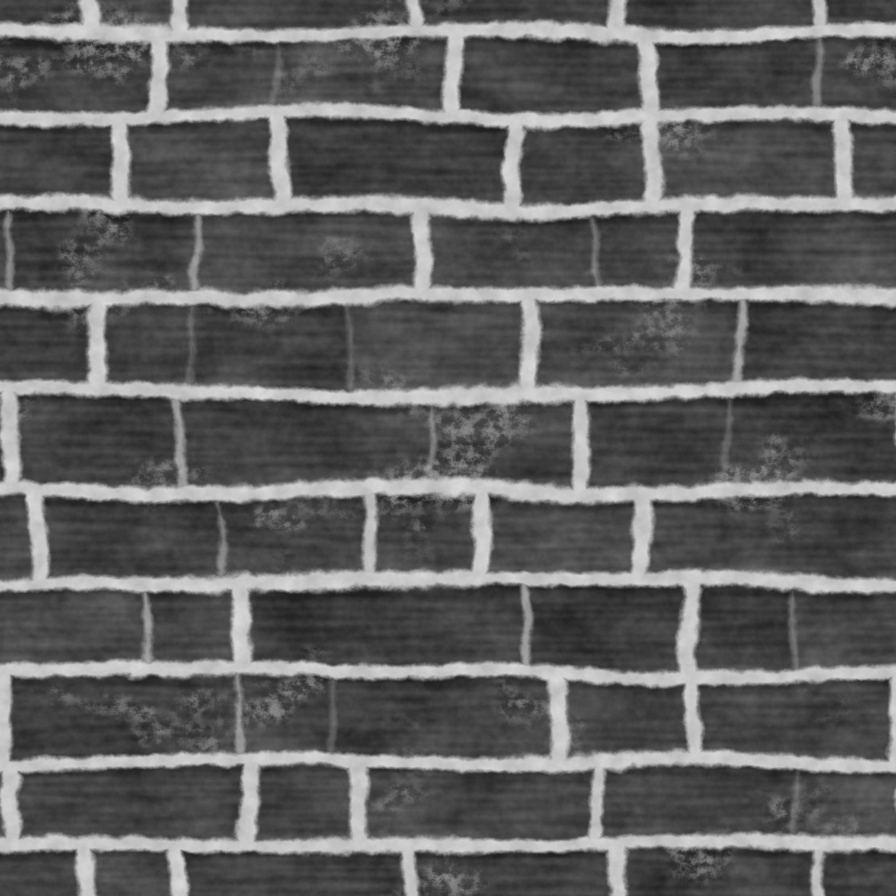
A Shadertoy shader for this texture:

```glsl
const float TAU = 6.28318;
const float COURSES = 10.0;
const float JOINTS = 5.0;
const vec3 BRICK_DARK = vec3(0.13);
const vec3 BRICK_LIGHT = vec3(0.42);
const vec3 SCUFF = vec3(0.60);
const vec3 MORTAR_DARK = vec3(0.62);
const vec3 MORTAR_LIGHT = vec3(0.86);

vec2 hash2(vec2 p) {
    vec3 q = fract(p.xyx * vec3(0.1031, 0.1030, 0.0973));
    q += dot(q, q.yzx + 33.33);
    return fract((q.xx + q.yz) * q.zy);
}

float cornerSlope(vec2 corner, vec2 offset, vec2 period, float seed) {
    float angle = TAU * hash2(mod(corner, period) + seed).x;
    return dot(vec2(cos(angle), sin(angle)), offset);
}

// Periodic gradient noise, roughly -0.6 to 0.6
float gradientNoise(vec2 p, vec2 period, float seed) {
    vec2 i = floor(p), f = fract(p);
    vec2 u = f * f * f * (f * (f * 6.0 - 15.0) + 10.0);
    vec2 e = vec2(1.0, 0.0);
    float a = cornerSlope(i, f, period, seed);
    float b = cornerSlope(i + e.xy, f - e.xy, period, seed);
    float c = cornerSlope(i + e.yx, f - e.yx, period, seed);
    float d = cornerSlope(i + e.xx, f - e.xx, period, seed);
    return mix(mix(a, b, u.x), mix(c, d, u.x), u.y);
}

// Noise with a whole number of cells per canvas
float grain(vec2 p, vec2 cells, float seed) {
    return gradientNoise(p * cells, cells, seed);
}

float fbm(vec2 p, vec2 cells, float seed) {
    float sum = 0.0, gain = 1.0;
    for (int i = 0; i < 4; i++) {
        sum += gain * grain(p, cells, seed + float(i) * 17.0);
        cells *= 2.0;
        gain *= 0.55;
    }
    return sum;
}

// Course number plus height within it, counted downwards
float courseCoord(vec2 p) {
    float sag = 0.0013 - 0.011 * sin(TAU * (p.y - 0.039) + 0.4);
    float c = (p.y - 0.039 - sag) * COURSES;
    c += 0.15 * grain(p, vec2(4.0, 10.0), 3.0);
    return c + 0.035 * grain(p, vec2(28.0, 30.0), 9.0);
}

// Upright joints: x is coverage, y is the number of the brick
vec2 headJoints(float x, float course, float v, float rough, float soft) {
    float row = mod(course, COURSES);
    x += hash2(vec2(row, 71.0)).x;
    float cell = floor(x * JOINTS);
    float cover = 0.0, brick = cell - 1.0;
    for (int j = -1; j <= 1; j++) {
        float id = cell + float(j);
        vec2 key = vec2(mod(id, JOINTS), row);
        vec2 h = hash2(key + 5.0);
        float kind = hash2(key + 43.0).x;
        float centre = (id + 0.5 + 0.72 * (h.x - 0.5)) / JOINTS;
        centre += 0.016 * (h.y - 0.5) * (v - 0.5);
        float full = smoothstep(0.15, 0.5, kind);
        float halfWidth = mix(0.0035 * mix(0.5, 1.3, v), 0.0098, full);
        float strength = mix(0.25, 1.0, smoothstep(0.06, 0.4, kind));
        float edge = halfWidth + rough - abs(x - centre);
        cover = max(cover, strength * smoothstep(-soft, soft, edge));
        if (x > centre) brick = id;
    }
    return vec2(cover, mod(brick, JOINTS));
}

void mainImage(out vec4 fragColor, in vec2 fragCoord) {
    vec2 p = fragCoord / iResolution.y;
    p.y = 1.0 - p.y;
    float soft = max(0.0038, 1.0 / iResolution.y);

    // Bed and head joints
    float c = courseCoord(p);
    float course = floor(c), v = fract(c);
    float rough = 0.0035 * fbm(p, vec2(50.0), 21.0);
    float bedDistance = min(v, 1.0 - v) / COURSES;
    float bed = smoothstep(-soft, soft, 0.0082 + rough - bedDistance);
    float x = p.x + 0.006 * grain(p, vec2(14.0, 24.0), 33.0);
    vec2 head = headJoints(x, course, v, rough, soft);
    float mortar = max(bed, head.x);

    // Brick face: own tone, blotches, level streaks and a shaded upper edge
    float own = hash2(vec2(head.y, mod(course, COURSES)) + 90.0).x - 0.5;
    float fine = fbm(p, vec2(70.0, 80.0), 41.0);
    float tone = 0.47 + 0.20 * own + 0.30 * fbm(p, vec2(10.0, 14.0), 51.0);
    tone += 0.28 * grain(p, vec2(9.0, 130.0), 61.0) + 0.16 * fine;
    tone -= 0.30 * (1.0 - smoothstep(0.08, 0.24, v));
    tone += 0.10 * smoothstep(0.75, 0.92, v);
    vec3 colour = mix(BRICK_DARK, BRICK_LIGHT, clamp(tone, 0.0, 1.0));

    // Pale worn patches
    float patches = smoothstep(0.22, 0.65, fbm(p, vec2(5.0, 8.0), 75.0));
    float worn = patches * smoothstep(-0.35, 0.55, fine);
    colour = mix(colour, SCUFF, 0.75 * worn);

    // Mortar
    float chalk = 0.68 + 0.35 * fbm(p, vec2(36.0, 40.0), 83.0);
    vec3 mortarColour = mix(MORTAR_DARK, MORTAR_LIGHT, clamp(chalk, 0.0, 1.0));
    fragColor = vec4(mix(colour, mortarColour, mortar), 1.0);
}
```
